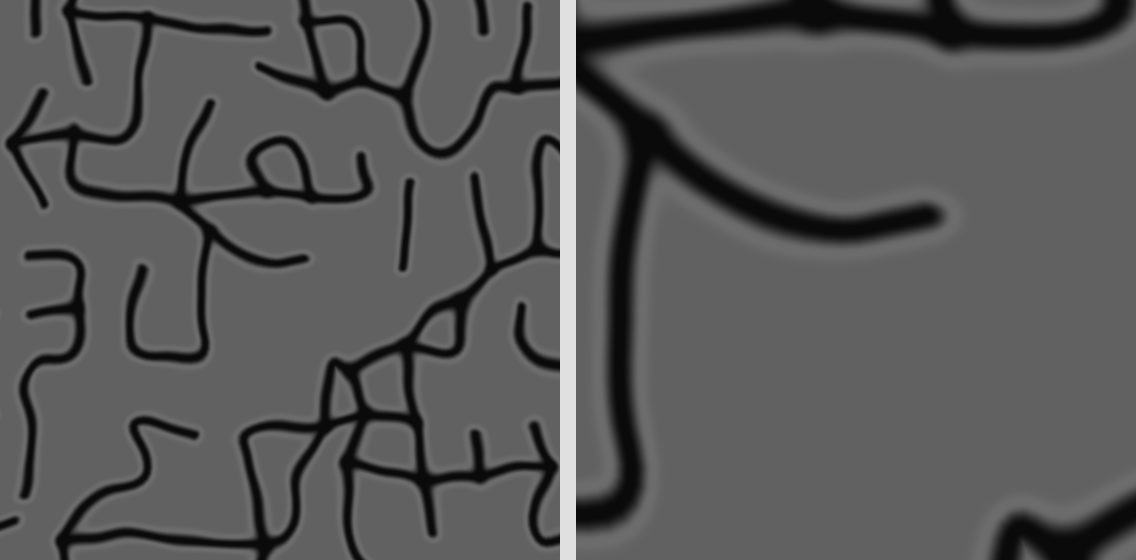
Left, the full canvas; right, a detail of the centre.
Reproduce this pattern procedurally as a Shadertoy shader.

```glsl
// Branching network of soft dark strokes with pale halos on mid gray.
// Jittered grid nodes are linked at random; nodes with two links become
// smooth curves, other nodes become open ends or filleted junctions.

const float GRID = 10.0;  // cells per canvas height

// Two random values in 0..1 for an integer lattice point
vec2 hash2(vec2 cell) {
    uvec2 q = uvec2(ivec2(cell) + 4127) * uvec2(1597u, 3571u);
    uint n = (q.x ^ (q.y << 7u)) * 747796u + 28913u;
    n = (n ^ (n >> 15u)) * 73244475u;
    n = (n ^ (n >> 13u)) * 73244475u;
    n ^= n >> 16u;
    return vec2(n & 65535u, n >> 16u) / 65535.0;
}

// Gradient noise, roughly -0.7..0.7
float corner(vec2 cell, vec2 offset) {
    float angle = 6.2832 * hash2(cell).x;
    return dot(vec2(cos(angle), sin(angle)), offset);
}

float gradientNoise(vec2 p) {
    vec2 i = floor(p), f = p - i, e = vec2(1, 0);
    vec2 u = f * f * f * (f * (f * 6.0 - 15.0) + 10.0);
    return mix(mix(corner(i, f), corner(i + e, f - e), u.x),
               mix(corner(i + e.yx, f - e.yx), corner(i + 1.0, f - 1.0), u.x), u.y);
}

float segmentDistance(vec2 p, vec2 a, vec2 b) {
    vec2 pa = p - a, ba = b - a;
    return length(pa - ba * clamp(dot(pa, ba) / dot(ba, ba), 0.0, 1.0));
}

// Distance to a quadratic curve, walked in short chords
float curveDistance(vec2 p, vec2 a, vec2 control, vec2 b) {
    float d = 1e3;
    vec2 previous = a;
    for (int i = 1; i <= 8; i++) {
        float t = float(i) / 8.0;
        vec2 next = mix(mix(a, control, t), mix(control, b, t), t);
        d = min(d, segmentDistance(p, previous, next));
        previous = next;
    }
    return d;
}

vec2 nodePosition(vec2 cell) {
    return cell + 0.5 + 0.66 * (hash2(cell + 300.0) - 0.5);
}

// A link has the same key seen from either of its two cells
bool isLinked(vec2 cell, vec2 dir) {
    return hash2(2.0 * cell + dir - 900.0).y < (dir.x == 0.0 ? 0.51 : 0.45);
}

// Distance to the strokes around one node, ending halfway to its neighbours
float nodeDistance(vec2 p, vec2 cell) {
    vec2 node = nodePosition(cell), first = node, last = node;
    float blend = 1e-6;
    int links = 0;
    vec2 dir = vec2(1, 0);
    for (int i = 0; i < 4; i++) {
        if (isLinked(cell, dir)) {
            last = 0.5 * (node + nodePosition(cell + dir));
            if (links == 0) first = last;
            blend += exp(-segmentDistance(p, node, last) / 0.045);
            links++;
        }
        dir = vec2(-dir.y, dir.x);
    }
    return links == 2 ? curveDistance(p, first, node, last) : -0.045 * log(blend);
}

void mainImage(out vec4 fragColor, in vec2 fragCoord) {
    vec2 uv = fragCoord / iResolution.y;

    // Slight wander of the strokes
    vec2 wander = vec2(gradientNoise(uv * 11.0), gradientNoise(uv * 11.0 + 57.3));
    vec2 p = GRID * (uv + 0.014 * wander);

    // Nearest stroke among the surrounding cells
    vec2 home = floor(p);
    float d = 1e3;
    for (int y = -1; y <= 1; y++)
        for (int x = -1; x <= 1; x++)
            d = min(d, nodeDistance(p, home + vec2(x, y)));
    d /= GRID;

    // Soft dark core, then a pale rim fading into the ground
    float gray = mix(0.04, 0.38, smoothstep(0.002, 0.0135, d));
    float rim = (d - 0.0155) / 0.005;
    gray += 0.045 * exp(-rim * rim);
    fragColor = vec4(vec3(gray), 1.0);
}
```
